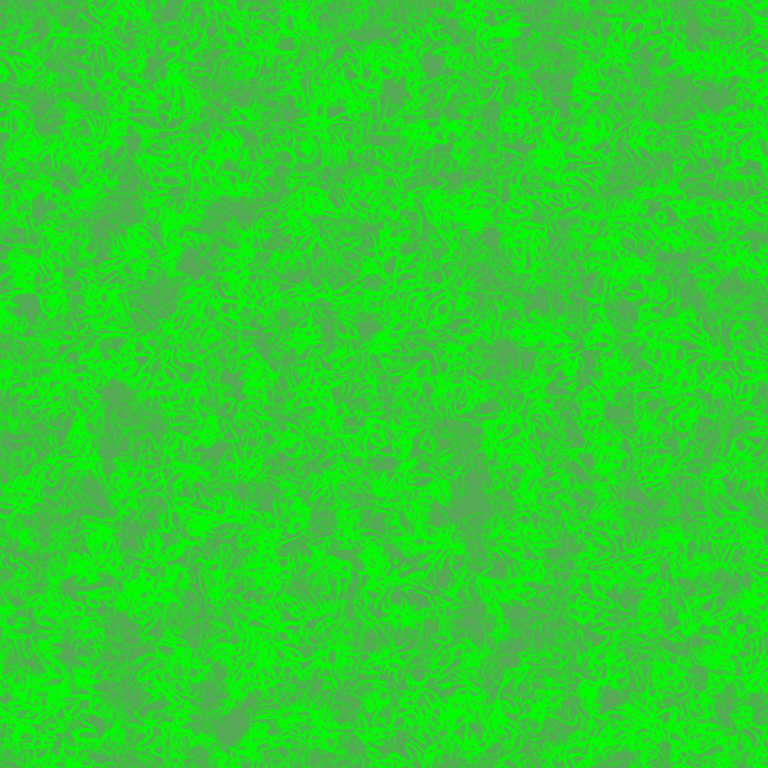
A WebGL 1 fragment shader for this texture:

```glsl
precision highp float;

uniform vec2 u_resolution;

#define LAYERS 7
#define VEIN_FREQ vec2(34.0, 70.0)
#define VEIN_WIDTH 0.0017
#define VEIN_LEVEL 0.06
#define HALO_SHARE 0.2
#define MASK_FREQ 26.0
#define PATCH_FREQ 11.0
#define WARP_COARSE 0.010
#define WARP_FINE 0.004
#define CONTRAST 0.4
#define DULL_GREEN vec3(0.34, 0.66, 0.34)
#define PURE_GREEN vec3(0.0, 1.0, 0.0)

const float PI = 3.14159265;

vec2 latticeGradient(vec2 cell) {
    vec3 h = fract(cell.xyx * vec3(0.1031, 0.1030, 0.0973));
    h += dot(h, h.yzx + 33.33);
    float angle = 2.0 * PI * fract((h.x + h.y) * h.z);
    return vec2(cos(angle), sin(angle));
}

// Gradient noise: x holds the value, yz its derivative
vec3 noiseSlope(vec2 p) {
    vec2 cell = floor(p);
    vec2 f = p - cell;
    vec2 u = f * f * f * (f * (f * 6.0 - 15.0) + 10.0);
    vec2 du = 30.0 * f * f * (f * (f - 2.0) + 1.0);

    vec2 ga = latticeGradient(cell);
    vec2 gb = latticeGradient(cell + vec2(1.0, 0.0));
    vec2 gc = latticeGradient(cell + vec2(0.0, 1.0));
    vec2 gd = latticeGradient(cell + vec2(1.0, 1.0));
    float a = dot(ga, f);
    float b = dot(gb, f - vec2(1.0, 0.0));
    float c = dot(gc, f - vec2(0.0, 1.0));
    float d = dot(gd, f - vec2(1.0, 1.0));

    float twist = a - b - c + d;
    float value = a + u.x * (b - a) + u.y * (c - a) + u.x * u.y * twist;
    vec2 slope = mix(mix(ga, gb, u.x), mix(gc, gd, u.x), u.y)
               + du * (u.yx * twist + vec2(b, c) - a);
    return vec3(value, slope);
}

float noise(vec2 p) {
    return noiseSlope(p).x;
}

vec2 warp(vec2 p, float freq) {
    return vec2(noise(p * freq + 11.3), noise(p * freq + 57.9));
}

// Even-width veins along the contour lines of stretched noise
float veins(vec2 p, float angle, vec2 freq, float seed, float width) {
    float c = cos(angle);
    float s = sin(angle);
    vec2 along = vec2(c * p.x + s * p.y, c * p.y - s * p.x);
    vec3 n = noiseSlope(along * freq + seed);
    float dist = abs(n.x - VEIN_LEVEL) / (length(n.yz * freq) + 8.0);
    float core = exp(-dist * dist / (width * width));
    float halo = exp(-dist / (3.0 * width));
    return mix(core, halo, HALO_SHARE);
}

void main() {
    float size = min(u_resolution.x, u_resolution.y);
    vec2 p = gl_FragCoord.xy / size;
    float width = max(VEIN_WIDTH, 0.7 / size);

    // Bend the plane so that the veins curl
    vec2 bent = p + WARP_COARSE * warp(p, 18.0) + WARP_FINE * warp(p, 42.0);

    // Calm and busy patches
    float activity = 0.7 * noise(bent * PATCH_FREQ + 3.7)
                   + 0.5 * noise(bent * PATCH_FREQ * 2.4 + 81.2);
    activity = mix(0.3, 1.0, smoothstep(-0.4, 0.2, activity));

    // Tangle of vein layers, each with its own direction
    float gap = 1.0;
    for (int i = 0; i < LAYERS; i++) {
        float k = float(i);
        float seed = 17.0 + 29.37 * k;
        float angle = PI * (k * 3.0 + 0.3) / float(LAYERS);
        vec2 freq = VEIN_FREQ * (0.75 + 0.08 * k);
        float mask = smoothstep(-0.15, 0.3, noise(bent * MASK_FREQ + seed * 1.7));
        gap *= 1.0 - activity * mask * veins(bent, angle, freq, seed, width);
    }

    // Deepen the tones a little
    float glow = 1.0 - gap;
    glow = mix(glow, smoothstep(0.0, 1.0, glow), CONTRAST);
    gl_FragColor = vec4(mix(DULL_GREEN, PURE_GREEN, glow), 1.0);
}
```
